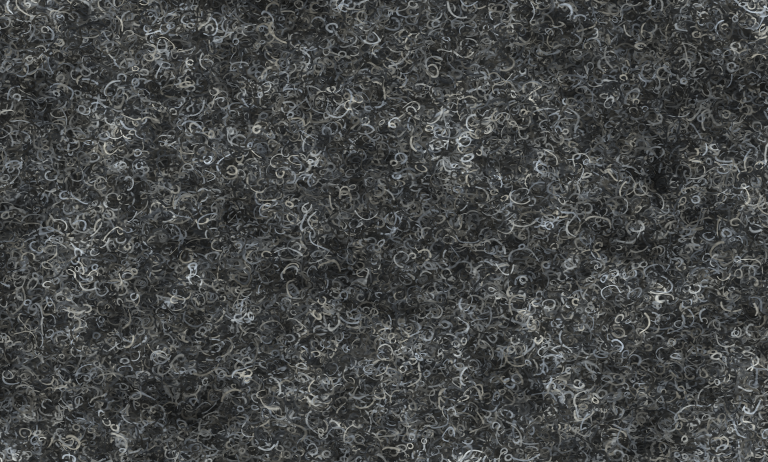
Write a WebGL 2 fragment shader that draws this texture.

```glsl
#version 300 es
precision highp float;

#define LAYERS 18
#define CELL_SMALL 0.026
#define CELL_LARGE 0.042
#define FIBRE_HALF_WIDTH 0.0018
#define FIBRE_OPACITY 0.82
#define FIBRE_DARK 0.15
#define FIBRE_GAIN 0.56
#define GROUND 0.125
#define WARP 0.008
#define CLOUD_CONTRAST 1.2
#define GRAIN_CONTRAST 0.28

uniform vec2 u_resolution;
out vec4 outColor;

vec4 hash4(vec2 p) {
  vec4 q = fract(p.xyxy * vec4(0.1031, 0.1030, 0.0973, 0.1099));
  q += dot(q, q.wzxy + 33.33);
  return fract((q.xxyz + q.yzzw) * q.zywx);
}

// Smooth value noise, two independent channels
vec2 noise2(vec2 p) {
  vec2 cell = floor(p), f = fract(p);
  f = f * f * (3.0 - 2.0 * f);
  vec2 low = mix(hash4(cell).xy, hash4(cell + vec2(1, 0)).xy, f.x);
  vec2 high = mix(hash4(cell + vec2(0, 1)).xy, hash4(cell + vec2(1, 1)).xy, f.x);
  return mix(low, high, f.y);
}

// Distance to an arc centred on +y, spanning +-aperture radians
float arcDistance(vec2 p, float radius, float aperture) {
  vec2 tip = vec2(sin(aperture), cos(aperture));
  p.x = abs(p.x);
  return tip.y * p.x > tip.x * p.y ? length(p - tip * radius)
                                   : abs(length(p) - radius);
}

// Light and dark patches in the wool
float clouds(vec2 uv) {
  float n = 0.40 * noise2(uv * vec2(5.0, 6.0) + 11.0).x
          + 0.35 * noise2(uv * vec2(12.0, 15.0) + 47.0).x
          + 0.25 * noise2(uv * vec2(26.0, 34.0) + 83.0).x;
  return 1.0 + CLOUD_CONTRAST * (n - 0.5);
}

// Lays one sheet of curled fibres over the colour below
vec3 addFibres(vec3 color, vec2 uv, float layer, float cloud) {
  float height = layer / float(LAYERS - 1);
  float size = mix(CELL_SMALL, CELL_LARGE, fract(layer * 0.618));
  vec2 shift = layer * vec2(37.3, 91.7);
  vec2 bent = uv + WARP * (noise2(uv * 30.0 + shift) - 0.5) * 2.0;
  vec2 p = bent * vec2(0.92, 1.06) / size + shift;
  vec2 home = floor(p);
  float soft = 0.7 / u_resolution.y;

  for (int y = -1; y <= 1; y++) {
    for (int x = -1; x <= 1; x++) {
      vec2 cell = home + vec2(x, y);
      vec4 a = hash4(cell);
      vec4 b = hash4(cell + 411.0);

      // The middle of the curl sits at a random point in the cell
      float angle = 6.2832 * a.z;
      vec2 axis = vec2(cos(angle), sin(angle));
      float radius = mix(0.18, 1.0, b.x * b.x);
      float halfLength = mix(0.35, 0.9, a.w);
      float aperture = min(halfLength / radius, 2.7);
      vec2 q = p - cell - a.xy;
      q = vec2(dot(q, vec2(-axis.y, axis.x)), dot(q, axis) + radius);

      float d = arcDistance(q, radius, aperture) * size;
      float width = FIBRE_HALF_WIDTH * mix(0.75, 1.2, b.w);
      float cover = 1.0 - smoothstep(width - soft, width + soft, d);
      float light = FIBRE_DARK + FIBRE_GAIN * b.y * b.y * mix(0.45, 1.0, height);
      vec3 tint = vec3(0.975, 1.0, 0.995) + (b.z - 0.5) * vec3(0.10, 0.02, -0.12);
      color = mix(color, light * cloud * tint, cover * FIBRE_OPACITY);
    }
  }
  return color;
}

void main() {
  vec2 uv = gl_FragCoord.xy / u_resolution.y;
  float cloud = clouds(uv);

  // Dark ground, then the fibres from the deepest to the topmost
  vec3 color = GROUND * cloud * vec3(0.96, 1.0, 1.0);
  for (int i = 0; i < LAYERS; i++) {
    color = addFibres(color, uv, float(i), cloud);
  }

  // Fine grain, slightly drawn out along the rows
  float grain = noise2(uv * vec2(130.0, 260.0)).x - 0.5;
  color *= 1.0 + GRAIN_CONTRAST * grain;

  outColor = vec4(clamp(color, 0.0, 1.0), 1.0);
}
```
